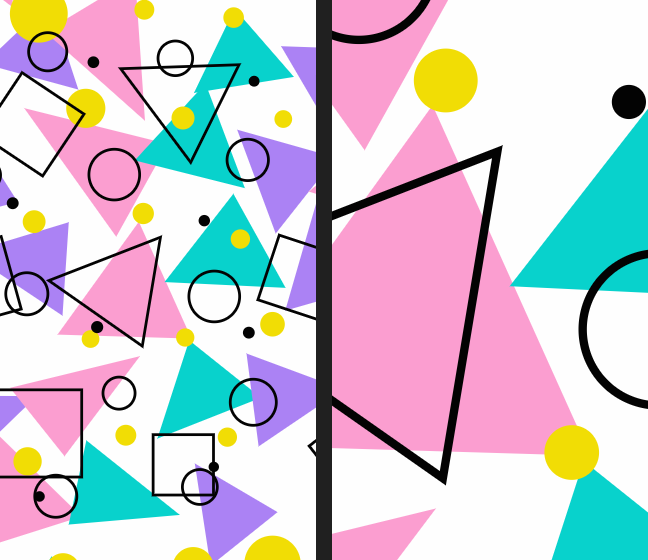
Left: the whole. Right: its middle third, enlarged.
A WebGL 2 fragment shader for this pattern:

```glsl
#version 300 es
precision highp float;
// Playful retro pattern: flat triangles and yellow discs on white, overlaid
// with black outlines and dots. Each layer is a jittered, staggered grid,
// and every pixel visits the 3x3 cells around it.

uniform vec2 u_resolution;
out vec4 outColor;

const vec3 WHITE = vec3(0.995);
const vec3 PINK = vec3(0.985, 0.62, 0.815);
const vec3 TEAL = vec3(0.03, 0.825, 0.80);
const vec3 PURPLE = vec3(0.67, 0.51, 0.955);
const vec3 YELLOW = vec3(0.945, 0.865, 0.02);
const vec3 BLACK = vec3(0.01);
const float TAU = 6.28319;

float hash(vec2 id, float seed) {
    return fract(sin(dot(id, vec2(127.1, 311.7)) + seed * 74.7) * 43758.5453);
}

vec2 polar(float angle) {
    return vec2(cos(angle), sin(angle));
}

// Jittered centre of a cell; alternate rows shift sideways
vec2 cellCentre(vec2 id, vec2 size, float seed) {
    vec2 jitter = vec2(hash(id, seed), hash(id, seed + 1.0)) - 0.5;
    float stagger = 0.5 * mod(id.y, 2.0) - 0.25;
    return (id + 0.5 + 0.38 * jitter + vec2(stagger, 0.0)) * size;
}

// Signed distances with sharp, mitred corners
float halfPlane(vec2 p, vec2 a, vec2 b) {
    return dot(p - a, normalize(vec2(b.y - a.y, a.x - b.x)));
}

float triangle(vec2 p, float radius, float turn, float spread) {
    vec2 a = radius * polar(turn);
    vec2 b = radius * polar(turn + 2.65 - 0.5 * spread);
    vec2 c = radius * polar(turn + 4.0 + 0.4 * spread);
    return max(halfPlane(p, a, b), max(halfPlane(p, b, c), halfPlane(p, c, a)));
}

float square(vec2 p, float halfSide, float turn) {
    vec2 axis = polar(turn);
    vec2 q = abs(vec2(dot(p, axis), dot(p, vec2(-axis.y, axis.x))));
    return max(q.x, q.y) - halfSide;
}

float stroke(float d) {
    return abs(d) - 0.0044;
}

// Antialiased fill, one pixel wide at the edge
void paint(inout vec3 color, vec3 ink, float d) {
    color = mix(color, ink, clamp(0.5 - d * u_resolution.x, 0.0, 1.0));
}

void main() {
    vec2 p = gl_FragCoord.xy / u_resolution.x;
    vec3 color = WHITE;

    // Filled triangles: every row cycles through the three colours
    vec2 size = vec2(0.333, 0.356);
    for (int i = 0; i < 9; i++) {
        vec2 id = floor(p / size) + vec2(i % 3 - 1, i / 3 - 1);
        float kind = mod(id.x + floor(3.0 * hash(vec2(0.0, id.y), 2.0)), 3.0);
        vec3 ink = kind < 0.5 ? PINK : kind < 1.5 ? TEAL : PURPLE;
        float radius = (kind < 0.5 ? 0.232 : 0.192) * mix(0.88, 1.12, hash(id, 3.0));
        vec2 q = p - cellCentre(id, size, 4.0);
        paint(color, ink, triangle(q, radius, TAU * hash(id, 6.0), hash(id, 7.0)));
    }

    // Yellow discs between the triangle rows, mostly small
    for (int i = 0; i < 9; i++) {
        vec2 offset = 0.5 * size;
        vec2 id = floor((p + offset) / size) + vec2(i % 3 - 1, i / 3 - 1);
        float radius = mix(0.028, 0.094, pow(hash(id, 11.0), 2.0));
        paint(color, YELLOW, length(p + offset - cellCentre(id, size, 12.0)) - radius);
    }

    // Outlined squares, upright or turned, and some outlined triangles
    size = vec2(0.5, 0.59);
    for (int i = 0; i < 9; i++) {
        vec2 id = floor(p / size) + vec2(i % 3 - 1, i / 3 - 1);
        vec2 q = p - cellCentre(id, size, 21.0);
        float turn = TAU * hash(id, 23.0);
        float upright = step(0.5, hash(id, 24.0));
        float d = square(q, mix(0.09, 0.155, hash(id, 25.0)), turn * (1.0 - upright));
        if (hash(id, 26.0) < 0.28) d = triangle(q, 0.21, turn, hash(id, 27.0));
        paint(color, BLACK, stroke(d));
    }

    // Rings
    size = vec2(0.5, 0.356);
    for (int i = 0; i < 9; i++) {
        vec2 id = floor(p / size) + vec2(i % 3 - 1, i / 3 - 1);
        float radius = mix(0.046, 0.084, hash(id, 31.0));
        paint(color, BLACK, stroke(length(p - cellCentre(id, size, 32.0)) - radius));
    }

    // Small black dots
    size = vec2(0.5, 0.44);
    for (int i = 0; i < 9; i++) {
        vec2 id = floor(p / size) + vec2(i % 3 - 1, i / 3 - 1);
        float radius = mix(0.015, 0.021, hash(id, 41.0));
        paint(color, BLACK, length(p - cellCentre(id, size, 42.0)) - radius);
    }

    outColor = vec4(color, 1.0);
}
```
